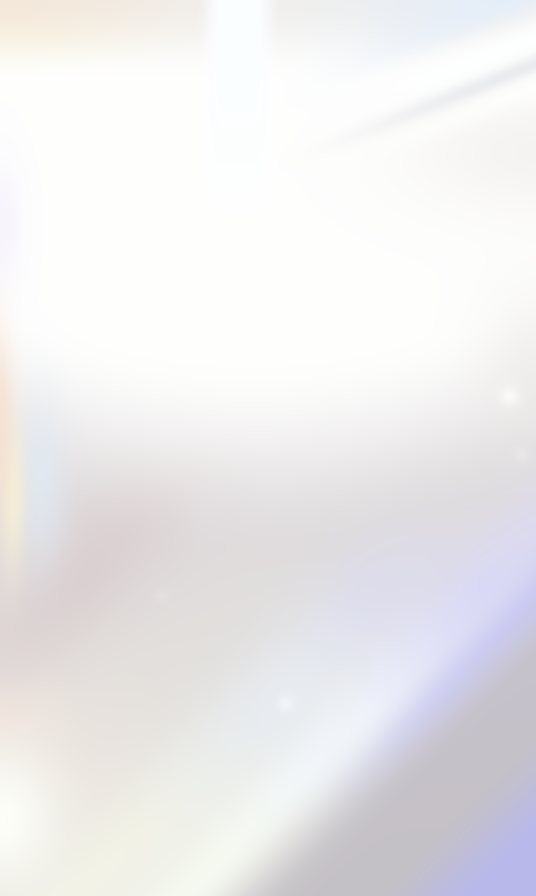
Write a Shadertoy shader that draws this background.

```glsl
// Pale pearly backdrop with soft prismatic light beams and a white glow.

// Gaussian falloff, 1 at the centre and 0.37 at one width away.
float glow(float distance, float width) {
    float k = distance / width;
    return exp(-k * k);
}

float spot(vec2 p, vec2 centre, vec2 size) {
    vec2 k = (p - centre) / size;
    return exp(-dot(k, k));
}

void mainImage(out vec4 fragColor, in vec2 fragCoord) {
    vec2 p = fragCoord / iResolution.y;
    float right = iResolution.x / iResolution.y;
    float across = (p.x - p.y) * 0.7071;  // across the diagonal beams
    float along = (p.x + p.y) * 0.7071;   // up the diagonal beams

    // Warm grey floor below a bowl of white light
    vec3 white = vec3(0.995, 0.995, 0.992);
    vec3 col = mix(vec3(0.885, 0.875, 0.86), vec3(0.875, 0.86, 0.865), smoothstep(0.2, 0.45, p.y));
    col = mix(col, vec3(0.925, 0.895, 0.875), 0.8 * spot(p, vec2(0.06, 0.14), vec2(0.14, 0.11)));
    col = mix(col, vec3(0.855, 0.805, 0.81), 0.85 * glow(across + 0.19, 0.06) * glow(along - 0.31, 0.17));
    float bowl = p.y - 0.8 * (p.x - 0.28) * (p.x - 0.28);
    col = mix(col, white, smoothstep(0.38, 0.6, bowl));

    // Shaded lower right side and its blue corner
    vec3 shade = mix(vec3(0.77, 0.755, 0.775), vec3(0.775, 0.76, 0.80), smoothstep(0.0, 0.35, p.y));
    col = mix(col, shade, smoothstep(0.14, 0.24, across));
    col = mix(col, vec3(0.72, 0.72, 0.93), 0.95 * smoothstep(0.29, 0.38, across));

    // Faint wide beam: cream at the foot, lavender at the top
    vec3 faint = mix(vec3(0.95, 0.95, 0.90), vec3(0.905, 0.92, 0.94), smoothstep(0.12, 0.38, along));
    faint = mix(faint, vec3(0.86, 0.86, 0.93), smoothstep(0.38, 0.56, along));
    col = mix(col, faint, 0.9 * glow(across - 0.06, 0.058) * (1.0 - smoothstep(0.5, 0.72, along)));

    // Bright beam with a blue right edge
    float blueEdge = glow(across - 0.182, 0.028) * smoothstep(0.3, 0.52, along);
    col = mix(col, vec3(0.75, 0.75, 0.94), 0.85 * blueEdge);
    vec3 bright = mix(vec3(0.965, 0.98, 0.945), vec3(0.945, 0.965, 0.985), smoothstep(0.2, 0.38, along));
    bright = mix(bright, vec3(0.85, 0.85, 0.97), smoothstep(0.38, 0.64, along));
    float core = glow(across - 0.145, across < 0.145 ? 0.055 : 0.042);
    col = mix(col, bright, 0.93 * core * (1.0 - 0.5 * smoothstep(0.6, 0.8, along)));

    // White flare in the lower left with a peach rim above
    col = mix(col, vec3(0.96, 0.89, 0.85), 0.5 * spot(p, vec2(0.0, 0.20), vec2(0.06, 0.04)));
    col = mix(col, vec3(0.99, 0.995, 0.97), spot(p, vec2(0.0, 0.085), vec2(0.07, 0.085)));

    // Rainbow fringe on the left side
    col = mix(col, vec3(0.88, 0.92, 0.96), 0.75 * spot(p, vec2(0.045, 0.465), vec2(0.028, 0.09)));
    col = mix(col, vec3(0.98, 0.95, 0.84), 0.8 * spot(p, vec2(0.014, 0.45), vec2(0.014, 0.08)));
    col = mix(col, vec3(0.97, 0.88, 0.81), 0.85 * spot(p, vec2(0.0, 0.53), vec2(0.014, 0.1)));
    col = mix(col, vec3(0.96, 0.945, 0.985), 0.8 * spot(p, vec2(0.0, 0.75), vec2(0.025, 0.07)));

    // Dim upper rim, warm on the left, and a greyish right side
    vec3 rim = mix(vec3(0.95, 0.90, 0.84), vec3(0.935, 0.93, 0.925), smoothstep(0.0, 0.32, p.x));
    col = mix(col, vec3(0.985, 0.99, 0.91), 0.75 * spot(p, vec2(0.0, 0.962), vec2(0.13, 0.028)));
    col = mix(col, rim, 0.9 * smoothstep(0.91, 1.0, p.y));
    col = mix(col, vec3(0.945, 0.94, 0.932), 0.75 * spot(p, vec2(right, 0.83), vec2(0.14, 0.07)));
    col = mix(col, vec3(0.93, 0.925, 0.915), 0.6 * spot(p, vec2(right, 0.59), vec2(0.06, 0.09)));

    // Slanted streaks in the upper right
    float slant = p.y - 0.928 - 0.39 * (p.x - right);
    float reach = smoothstep(0.3, 0.58, p.x);
    col = mix(col, vec3(0.89, 0.93, 0.98), 0.85 * reach * smoothstep(0.045, 0.085, slant));
    col = mix(col, vec3(0.995, 0.998, 1.0), 0.95 * reach * glow(slant - 0.03, 0.022));
    col = mix(col, vec3(0.895, 0.9, 0.915), 0.8 * reach * glow(slant, 0.011));
    col = mix(col, white, 0.8 * reach * glow(slant + 0.025, 0.014));

    // Upright shaft of light falling from the top
    float side = abs(p.x - 0.266);
    float shaft = 1.0 - smoothstep(0.018, 0.048, side);
    col = mix(col, vec3(0.985, 0.995, 1.0), shaft * smoothstep(0.72, 0.92, p.y));

    // Soft specks of light
    col += 0.05 * spot(p, vec2(0.569, 0.557), vec2(0.011));
    col += 0.025 * spot(p, vec2(0.582, 0.492), vec2(0.009));
    col += 0.035 * spot(p, vec2(0.319, 0.215), vec2(0.009));
    col += 0.02 * spot(p, vec2(0.18, 0.336), vec2(0.008));

    fragColor = vec4(clamp(col, 0.0, 1.0), 1.0);
}
```
